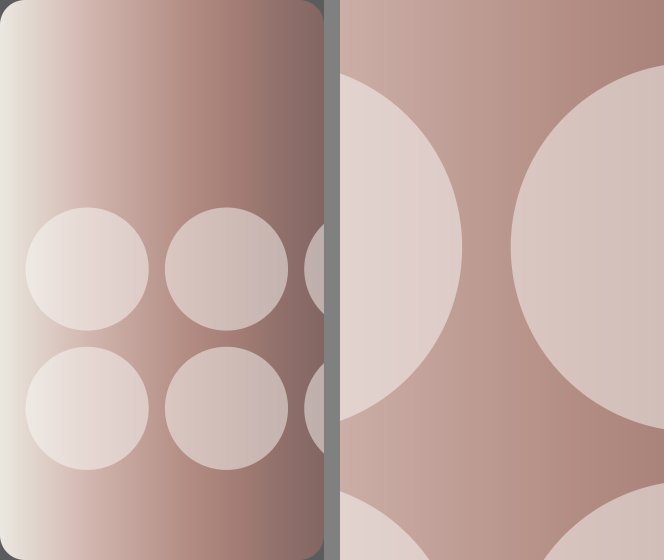
Left: the whole. Right: its middle third, enlarged.
Give the GLSL for this pattern, as a Shadertoy shader.

```glsl
// A rounded card with a horizontal gradient from ivory through rose to umber.
// Two rows of translucent pale discs repeat across it; the third column is cut
// by the right edge. Lengths are in card widths, with the origin at lower left.

const float CORNER_RADIUS = 0.077;
const float DISC_RADIUS   = 0.190;
const float DISC_PITCH    = 0.430;
const vec2  FIRST_DISC    = vec2(0.269, 0.468);  // centre of the lower left disc
const vec2  LAST_CELL     = vec2(2.0, 1.0);      // three columns, two rows
const float DISC_OPACITY  = 0.5;
const vec3  DISC_TINT     = vec3(0.98, 0.975, 0.965);
const vec3  BACKDROP      = vec3(0.36, 0.36, 0.37);

const int STOP_COUNT = 8;
const float STOP_POS[STOP_COUNT] = float[](0.0, 0.08, 0.28, 0.45, 0.58, 0.73, 0.86, 1.0);
const vec3 STOP_COLOR[STOP_COUNT] = vec3[](
    vec3(0.92, 0.91, 0.88), vec3(0.89, 0.85, 0.82),
    vec3(0.82, 0.71, 0.68), vec3(0.75, 0.62, 0.59),
    vec3(0.70, 0.55, 0.51), vec3(0.64, 0.49, 0.46),
    vec3(0.57, 0.44, 0.42), vec3(0.51, 0.40, 0.385));

// Piecewise linear blend through the colour stops
vec3 cardGradient(float x) {
    vec3 color = STOP_COLOR[0];
    for (int i = 1; i < STOP_COUNT; i++) {
        float t = (x - STOP_POS[i - 1]) / (STOP_POS[i] - STOP_POS[i - 1]);
        color = mix(color, STOP_COLOR[i], clamp(t, 0.0, 1.0));
    }
    return color;
}

float roundedBox(vec2 p, vec2 halfSize, float radius) {
    vec2 q = abs(p) - halfSize + radius;
    return length(max(q, 0.0)) + min(max(q.x, q.y), 0.0) - radius;
}

// Distance to the nearest disc of the bounded grid
float discGrid(vec2 p) {
    vec2 cell = clamp(round((p - FIRST_DISC) / DISC_PITCH), vec2(0.0), LAST_CELL);
    return length(p - FIRST_DISC - cell * DISC_PITCH) - DISC_RADIUS;
}

// Antialiased coverage from a signed distance
float coverage(float d, float pixel) {
    return clamp(0.5 - d / pixel, 0.0, 1.0);
}

void mainImage(out vec4 fragColor, in vec2 fragCoord) {
    float pixel = 1.0 / iResolution.x;
    vec2 p = fragCoord * pixel;
    vec2 halfSize = 0.5 * iResolution.xy * pixel;

    vec3 card = cardGradient(p.x);
    card = mix(card, DISC_TINT, DISC_OPACITY * coverage(discGrid(p), pixel));

    float cardMask = coverage(roundedBox(p - halfSize, halfSize, CORNER_RADIUS), pixel);
    fragColor = vec4(mix(BACKDROP, card, cardMask), 1.0);
}
```
